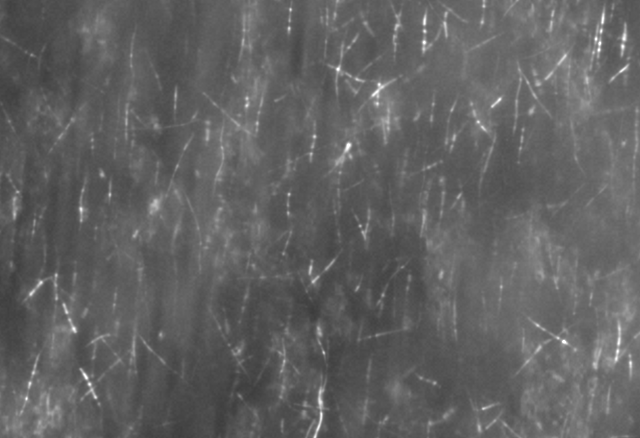
Reproduce this texture procedurally as a WebGL 1 fragment shader.

```glsl
precision highp float;
uniform vec2 u_resolution;

#define BASE_GREY 0.318
#define HAZE_GAIN 0.25
#define STREAK_GAIN 0.085
#define CLUMP_GAIN 0.16
#define FAINT_GAIN 0.125
#define BRIGHT_GAIN 0.42
#define SPOT_GAIN 0.42
#define GRAIN_GAIN 0.03
#define LEAN 0.10
#define BEND 0.4
#define BEADS 120.0
#define WOBBLE 0.010

float hash(vec2 p) {
  return fract(sin(dot(p, vec2(127.1, 311.7))) * 43758.5);
}

float noise(vec2 p) {
  vec2 i = floor(p), f = fract(p);
  f = f * f * (3.0 - 2.0 * f);
  float low = mix(hash(i), hash(i + vec2(1.0, 0.0)), f.x);
  float high = mix(hash(i + vec2(0.0, 1.0)), hash(i + 1.0), f.x);
  return mix(low, high, f.y);
}

float fbm(vec2 p) {
  float sum = 0.0, gain = 0.5;
  for (int i = 0; i < 4; i++) {
    sum += gain * noise(p);
    p = mat2(1.6, 1.2, -1.2, 1.6) * p + 7.3;
    gain *= 0.5;
  }
  return sum;
}

// One curved, beaded thread per cell, mostly upright; rarity thins out strong ones
float fibres(vec2 p, float cell, float width, float rarity, float seed) {
  vec2 q = p / cell;
  float sum = 0.0;
  for (int j = -1; j <= 1; j++) {
    for (int i = -1; i <= 1; i++) {
      vec2 id = floor(q) + vec2(float(i), float(j));
      vec2 key = id + seed * 17.3;
      vec2 d = q - id - vec2(hash(key), hash(key + 3.7));
      float turn = 2.0 * hash(key + 7.1) - 1.0;
      float spread = mix(0.8, 1.5, clamp(id.x * cell, 0.0, 1.0));
      float angle = LEAN + spread * turn * turn * turn;
      vec2 dir = vec2(sin(angle), cos(angle));
      float along = dot(d, dir);
      float across = dot(d, vec2(dir.y, -dir.x));
      across += BEND * (hash(key + 11.9) - 0.5) * along * along;
      float reach = mix(0.3, 0.85, hash(key + 5.3));
      float taper = 1.0 - smoothstep(0.3 * reach, reach, abs(along));
      float bead = noise(vec2(along * cell * BEADS, 50.0 * turn));
      float patch_ = noise(vec2(along * cell * 30.0, 90.0 * turn));
      float strength = pow(hash(key + 13.7), rarity);
      strength *= mix(0.2, 1.5, bead * bead) * mix(0.4, 1.5, patch_);
      float offset = across * cell / width;
      float glow = 0.15 * exp(-0.08 * offset * offset);
      sum += strength * taper * (exp(-offset * offset) + glow);
    }
  }
  return sum;
}

// Rare ragged knots, kept inside their cells
float spots(vec2 p, float cell, float radius) {
  vec2 q = p / cell, id = floor(q);
  vec2 center = 0.3 + 0.4 * vec2(hash(id + 2.3), hash(id + 8.9));
  vec2 d = (fract(q) - center) * cell / radius;
  d.x += 0.8 * d.y * (hash(id + 4.1) - 0.5);
  d.y *= 0.6;
  float ragged = 0.3 + 1.2 * noise(p * 130.0);
  return pow(hash(id + 6.7), 16.0) * ragged * exp(-dot(d, d));
}

void main() {
  vec2 p = gl_FragCoord.xy / u_resolution.y;

  // Out-of-focus haze, with a darker band left of the middle
  float haze = fbm(p * 3.4 + 4.0);
  float band = exp(-pow((p.x - 0.62) / 0.3, 2.0)) * (1.0 - 0.6 * p.y);
  float grey = BASE_GREY + HAZE_GAIN * (haze - 0.45) - 0.03 * band;
  grey += 0.02 * smoothstep(0.7, 1.2, p.x);

  // Upright streaks, cloudy clumps and the grit inside them
  float streak = noise(vec2(p.x * 42.0 - p.y * 4.0, p.y * 7.0));
  grey += STREAK_GAIN * (streak - 0.4) * mix(0.8, 0.35, smoothstep(0.6, 1.1, p.x));
  float clump = smoothstep(0.42, 0.72, fbm(p * vec2(9.0, 6.5) + 21.0));
  grey += CLUMP_GAIN * clump * fbm(p * vec2(45.0, 30.0));
  float grit = noise(p * vec2(125.0, 85.0)) * noise(p * 60.0 + 5.0);
  grey += 0.22 * (0.15 + clump) * grit * grit;

  // Faint blurred threads behind, sharp bright ones in front
  vec2 sway = vec2(noise(p * 22.0), noise(p * 22.0 + 40.0)) - 0.5;
  vec2 bent = p + WOBBLE * sway;
  float faint = 0.0, bright = 0.0;
  for (int k = 0; k < 4; k++) {
    float layer = float(k);
    faint += fibres(bent + 3.1 * layer, 0.10 + 0.025 * layer, 0.006 - 0.0009 * layer, 1.7, layer + 1.0);
    bright += fibres(bent + 5.7 * layer, 0.08 + 0.025 * layer, 0.0037, 5.0, layer + 6.0);
  }
  float patchy = mix(0.45, 1.4, smoothstep(0.3, 0.65, fbm(p * 4.5 + 33.0)));
  grey += patchy * (FAINT_GAIN * faint + BRIGHT_GAIN * bright);

  grey += SPOT_GAIN * (spots(bent, 0.07, 0.006) + spots(bent + 9.4, 0.17, 0.012));
  grey += GRAIN_GAIN * (noise(p * 210.0) - 0.5);
  gl_FragColor = vec4(vec3(clamp(grey, 0.0, 1.0)), 1.0);
}
```
